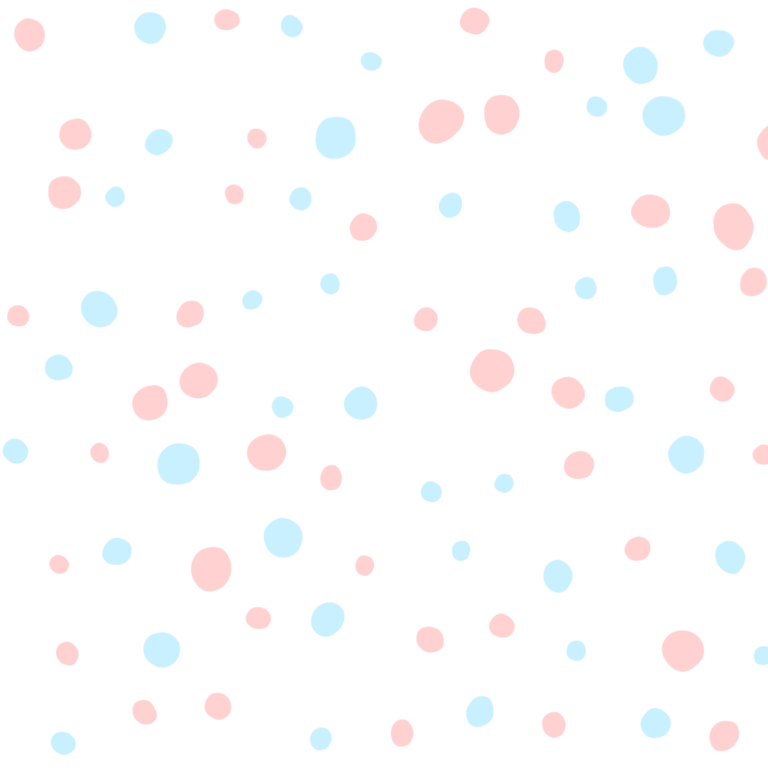
This pattern is drawn by a three.js fragment shader. Its source:

```glsl
// Scattered hand-cut confetti dots in pale pink and pale blue on white.
varying vec2 vUv;

const vec3 PAPER = vec3(1.0);
const vec3 PINK = vec3(1.0, 0.82, 0.82);
const vec3 BLUE = vec3(0.79, 0.94, 1.0);

const float CELLS = 9.0;          // dots across the canvas
const float JITTER = 0.54;        // share of a cell a centre may wander
const float MIN_RADIUS = 0.0125;
const float MAX_RADIUS = 0.0288;
const float EDGE = 0.0013;        // half width of the soft edge
const float TAU = 6.2831853;

float hash(vec2 p, float seed) {
  vec3 q = fract(vec3(p.xyx + seed * 7.13) * vec3(0.1031, 0.1030, 0.0973));
  q += dot(q, q.yzx + 33.33);
  return fract((q.x + q.y) * q.z);
}

vec2 gradient(vec2 p) {
  float angle = TAU * hash(p, 9.0);
  return vec2(cos(angle), sin(angle));
}

float gradientNoise(vec2 p) {
  vec2 i = floor(p);
  vec2 f = p - i;
  vec2 u = f * f * f * (f * (f * 6.0 - 15.0) + 10.0);
  vec2 e = vec2(1.0, 0.0);
  float low = mix(dot(gradient(i), f), dot(gradient(i + e.xy), f - e.xy), u.x);
  float high = mix(dot(gradient(i + e.yx), f - e.yx), dot(gradient(i + e.xx), f - e.xx), u.x);
  return mix(low, high, u.y);
}

// Signed distance to a slightly oval, uneven blob.
float blobDistance(vec2 p, float radius, float angle, float stretch, vec2 seed) {
  float c = cos(angle);
  float s = sin(angle);
  vec2 q = mat2(c, -s, s, c) * p / vec2(stretch, 1.0 / stretch);
  float len = length(q);
  vec2 dir = q / max(len, 0.0001);
  float wobble = 0.12 * gradientNoise(dir * 0.9 + seed * 3.7);
  return len - radius * (1.0 + wobble);
}

// Each pair of neighbouring cells holds one dot of either colour.
vec3 dotColor(vec2 cell) {
  float pick = hash(vec2(floor(cell.x * 0.5), cell.y), 5.0);
  return mix(PINK, BLUE, step(0.5, fract(pick + 0.5 * mod(cell.x, 2.0))));
}

// Colour and coverage of the dot that belongs to one cell.
vec4 cellDot(vec2 p, vec2 cell) {
  vec2 wander = vec2(hash(cell, 1.0), hash(cell, 2.0)) - 0.5;
  vec2 center = 0.5 + JITTER * wander;
  float radius = mix(MIN_RADIUS, MAX_RADIUS, pow(hash(cell, 3.0), 1.7));
  float angle = TAU * hash(cell, 4.0);
  float stretch = 1.0 + 0.09 * hash(cell, 6.0);
  float d = blobDistance((p - center) / CELLS, radius, angle, stretch, cell);
  return vec4(dotColor(cell), 1.0 - smoothstep(-EDGE, EDGE, d));
}

void main() {
  vec3 color = PAPER;
  vec2 grid = vUv * CELLS;

  // Rows are staggered by half a cell; visit the nearby cells of each row.
  for (int j = -1; j <= 1; j++) {
    float row = floor(grid.y) + float(j);
    float x = grid.x + 0.5 * mod(row, 2.0);
    for (int i = -1; i <= 1; i++) {
      vec2 cell = vec2(floor(x) + float(i), row);
      vec4 blob = cellDot(vec2(x, grid.y) - cell, cell + 20.0);
      color = mix(color, blob.rgb, blob.a);
    }
  }

  gl_FragColor = vec4(color, 1.0);
}
```
